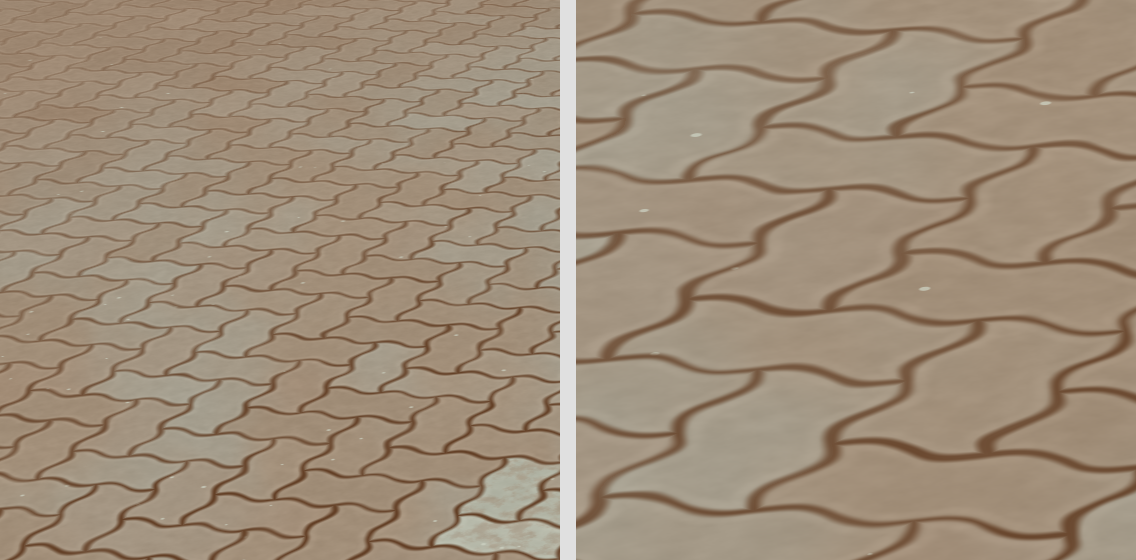
Left, the full canvas; right, a detail of the centre.
Give the GLSL for this texture, as a Shadertoy shader.

```glsl
// Herringbone pavement of wavy clay pavers, receding in perspective.

const float TAU = 6.2831853;
const vec3 CLAY  = vec3(0.64, 0.565, 0.48);
const vec3 GREY  = vec3(0.64, 0.62, 0.56);
const vec3 RUST  = vec3(0.61, 0.51, 0.42);
const vec3 PALE  = vec3(0.70, 0.71, 0.65);
const vec3 JOINT = vec3(0.39, 0.25, 0.15);

float hash(vec2 p) {
    vec3 q = fract(p.xyx * 0.1031);
    q += dot(q, q.yzx + 33.33);
    return fract((q.x + q.y) * q.z);
}

float noise(vec2 p) {
    vec2 i = floor(p), f = fract(p);
    f = f * f * (3.0 - 2.0 * f);
    return mix(mix(hash(i), hash(i + vec2(1, 0)), f.x),
               mix(hash(i + vec2(0, 1)), hash(i + vec2(1, 1)), f.x), f.y);
}

float fbm(vec2 p) {
    float sum = 0.0, amp = 0.5;
    for (int i = 0; i < 4; i++) {
        sum += amp * noise(p);
        p = p * 2.03 + 17.1;
        amp *= 0.5;
    }
    return sum;
}

// Canvas point to ground plane; one ground unit is one paver width.
vec2 groundFromCanvas(vec2 uv) {
    vec3 rowX = vec3(0.1073, 0.0676, 0.1628);
    vec3 rowY = vec3(-0.00988, 0.0572, 0.0768);
    vec3 rowW = vec3(-0.00424, 0.02799, 1.0);
    vec3 hit = cross(rowX - uv.x * rowW, rowY - uv.y * rowW);
    return hit.xy / hit.z;
}

// Bends straight joints into waves that keep the corners fixed.
vec2 waveEdges(vec2 p, float amp) {
    return p + amp * vec2(1, -1) * sin(TAU * (p.yx + vec2(0.0, 0.5)));
}

// Herringbone of 2:1 pavers: xy = paver centre, z = depth inside its edge.
vec3 herringbone(vec2 p) {
    vec2 cell = floor(p + vec2(0.5, 1.0));
    float k = mod(cell.x - cell.y, 4.0);
    bool upright = k < 0.5 || k > 2.5;
    if (k > 2.5) cell.y -= 1.0;
    else if (k > 1.5) cell.x -= 1.0;
    vec2 centre = upright ? cell : cell + vec2(0.5, -0.5);
    vec2 halfSize = upright ? vec2(0.5, 1.0) : vec2(1.0, 0.5);
    vec2 gap = halfSize - abs(p - centre);
    return vec3(centre, min(gap.x, gap.y));
}

// Sparse bright grit, at most one grain in each grid cell.
float grit(vec2 p, float density, float aa) {
    vec2 id = floor(p);
    vec2 spot = 0.2 + 0.6 * vec2(hash(id + 3.7), hash(id + 9.2));
    float radius = mix(0.04, 0.11, hash(id + 21.0));
    float grain = smoothstep(radius + aa, radius - aa, length(fract(p) - spot));
    return grain * step(1.0 - density, hash(id + 5.3));
}

vec3 paverColor(vec2 uv, vec2 ground, vec2 centre) {
    float tone = hash(centre * 2.0 + 40.0);
    float haze = fbm(uv * 3.5 + 4.0) + 0.35 * (tone - 0.5) + 0.22 * uv.y;
    vec3 color = mix(CLAY, GREY, smoothstep(0.35, 0.85, haze));
    float rust = smoothstep(0.75, 1.25, uv.y + 0.35 * (1.0 - uv.x));
    color = mix(color, RUST, max(0.8 * rust, 0.45 * step(0.8, tone)));

    // A few bleached, rough pavers in the near right corner.
    float bleached = 1.0 - step(1.3, distance(centre, vec2(6.7, 1.3)));
    float rough = smoothstep(0.25, 0.6, fbm(ground * 5.0));
    color = mix(color, PALE, bleached * mix(0.45, 1.0, rough));

    float mottle = fbm(ground * 6.0) - 0.47;
    return color + 0.05 * mottle + 0.03 * (tone - 0.5);
}

void mainImage(out vec4 fragColor, in vec2 fragCoord) {
    vec2 uv = fragCoord / iResolution.xy;
    vec2 ground = groundFromCanvas(uv);
    float aa = 0.5 * length(fwidth(ground));

    // Pavers, with slightly irregular edges.
    float jitter = 0.025 * (noise(ground * 5.0) - 0.5);
    vec3 paver = herringbone(waveEdges(ground, 0.085) + jitter);
    vec3 color = paverColor(uv, ground, paver.xy);

    // Worn light rim beside the joints.
    float rim = smoothstep(0.06, 0.10, paver.z) * smoothstep(0.20, 0.11, paver.z);
    color += 0.02 * rim;

    // Grit thins out with distance.
    color = mix(color, vec3(0.80, 0.82, 0.76),
                0.75 * grit(ground * 3.0, 0.07 * (1.0 - uv.y), 3.0 * aa));

    // Joints are deepest at the near right and fade to the far left.
    float width = 0.045 + 0.025 * (noise(ground * 2.3 + 8.0) - 0.5);
    float joint = smoothstep(width + 0.03 + aa, width - 0.03 - aa, paver.z);
    float depth = clamp(0.95 + 0.3 * uv.x - 0.7 * uv.y, 0.25, 1.0);
    depth *= mix(0.8, 1.1, noise(ground * 1.7));
    color = mix(color, JOINT, clamp(joint * depth, 0.0, 1.0));

    fragColor = vec4(color, 1.0);
}
```
